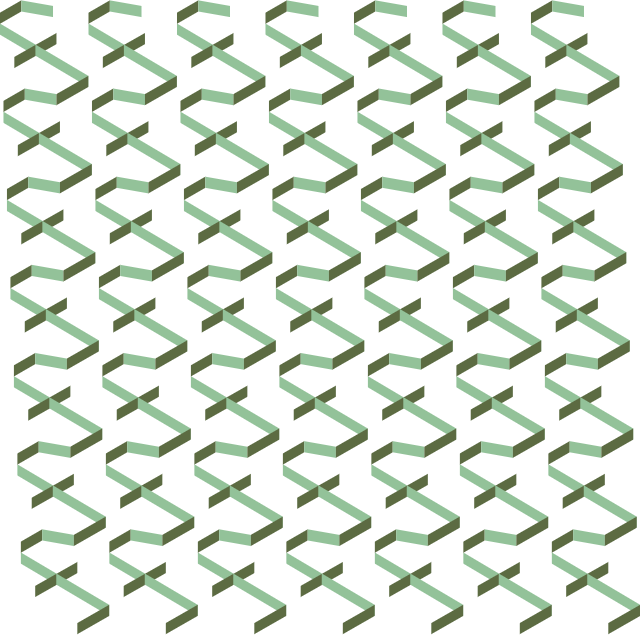
This pattern is drawn by a Shadertoy shader. Its source:

```glsl
// Folded zigzag ribbons in light and dark green on white, on a sheared grid.
// Each motif is a few slanted bands with vertical ends, painted back to front;
// a small loop visits the neighbouring cells because motifs overhang their own.

#define COLUMNS 7.0
#define ROWS 7.0
#define CANVAS_WIDTH 7.232   // canvas width in column pitches
#define ROW_PITCH 0.9962     // row height in column pitches
#define ROW_SHIFT 0.0393     // sideways drift per row
#define THICKNESS 0.126      // vertical height of a band
#define LIGHT vec3(0.575, 0.76, 0.60)
#define DARK vec3(0.36, 0.42, 0.26)
#define PAPER vec3(1.0)

// Coverage of a band whose top edge runs from a to b (a.x < b.x, y down).
float band(vec2 p, vec2 a, vec2 b, float pixel) {
    float slope = (b.y - a.y) / (b.x - a.x);
    float drop = p.y - a.y - slope * (p.x - a.x);
    float halfHeight = 0.5 * THICKNESS;
    float across = (abs(drop - halfHeight) - halfHeight) / sqrt(1.0 + slope * slope);
    float along = max(a.x - p.x, p.x - b.x);
    return clamp(0.5 - across / pixel, 0.0, 1.0) * clamp(0.5 - along / pixel, 0.0, 1.0);
}

// Paints one motif over the given colour.
vec3 paintRibbon(vec3 color, vec2 p, float pixel) {
    // Corners along the folds
    vec2 leftFold = vec2(0.0, 0.143);
    vec2 topFold = vec2(0.241, 0.004);
    vec2 topEnd = vec2(0.599, 0.067);
    vec2 diagonalStart = vec2(0.0, 0.266);
    vec2 rightFold = vec2(0.998, 0.857);
    vec2 tailEnd = vec2(0.638, 1.063);
    vec2 crossing = vec2(0.400, 0.508);
    vec2 crossReach = vec2(0.238, -0.135);

    // The crossbar goes behind the diagonal on its right half, in front on its left
    color = mix(color, DARK, band(p, crossing, crossing + crossReach, pixel));
    color = mix(color, LIGHT, band(p, diagonalStart, rightFold, pixel));
    color = mix(color, DARK, band(p, crossing - crossReach, crossing, pixel));

    // Upper hook and lower tail
    color = mix(color, DARK, band(p, leftFold, topFold, pixel));
    color = mix(color, LIGHT, band(p, topFold, topEnd, pixel));
    return mix(color, DARK, band(p, tailEnd, rightFold, pixel));
}

void mainImage(out vec4 fragColor, in vec2 fragCoord) {
    // Column-pitch units, measured from the top left
    float pixel = CANVAS_WIDTH / iResolution.x;
    vec2 p = vec2(fragCoord.x, iResolution.y - fragCoord.y) * pixel;
    vec3 color = PAPER;

    for (int j = 0; j < 2; j++) {
        float row = floor(p.y / ROW_PITCH + 0.5) - float(j);
        if (row < 0.0 || row >= ROWS) continue;
        float x = p.x - row * ROW_SHIFT;
        for (int i = 0; i < 2; i++) {
            float column = floor(x + 0.5) - float(i);
            if (column < 0.0 || column >= COLUMNS) continue;
            vec2 local = vec2(x - column, p.y - row * ROW_PITCH);
            color = paintRibbon(color, local, pixel);
        }
    }
    fragColor = vec4(color, 1.0);
}
```
